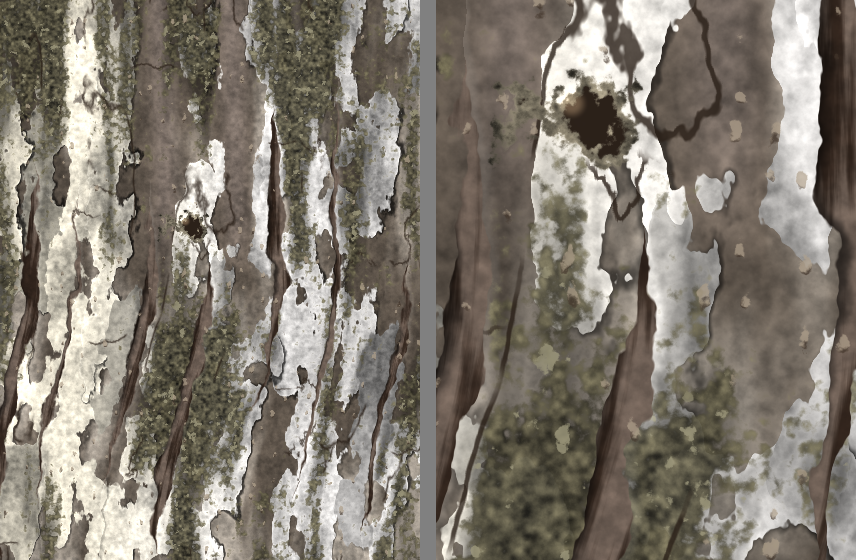
Left: the whole. Right: its middle third, enlarged.
Reproduce this texture procedurally as a Shadertoy shader.

```glsl
// Weathered tree bark: long ragged pale plates are layered over smooth taupe
// inner bark, then covered with soft olive lichen strips, tapered brown
// fissures, a few cracks and scabs, and one knot. Strands share a gentle bend.

float hash(vec2 p) {
    vec3 q = fract(p.xyx * vec3(.1031, .1030, .0973));
    q += dot(q, q.yzx + 33.33);
    return fract((q.x + q.y) * q.z);
}

float noise(vec2 p) {
    vec2 cell = floor(p), f = fract(p);
    f = f * f * (3. - 2. * f);
    return mix(mix(hash(cell), hash(cell + vec2(1, 0)), f.x),
               mix(hash(cell + vec2(0, 1)), hash(cell + vec2(1, 1)), f.x), f.y);
}

float fbm(vec2 p) {
    float sum = 0., amp = .5;
    for (int i = 0; i < 5; i++) {
        sum += amp * noise(p);
        p = mat2(1.6, 1.2, -1.2, 1.6) * p + 7.3;
        amp *= .5;
    }
    return sum;
}

// Long plate, narrower towards its ragged foot; positive inside
float plate(vec2 offset, vec2 size, float ragged) {
    size.x *= .85 + .25 * clamp(offset.y / size.y, -1., 1.);
    vec2 e = offset / size;
    e *= e;
    return (1. - e.x - e.y * e.y * e.y) * size.x * .5 + .085 * ragged;
}

// Thin line of even width along the middle level of a noise value
float hairline(float value, float width, float px) {
    float slope = max(fwidth(value) / px, 6.);
    return smoothstep(width + px, width - px, abs(value - .5) / slope);
}

void mainImage(out vec4 fragColor, in vec2 fragCoord) {
    vec2 uv = fragCoord / iResolution.y;
    float px = 1. / iResolution.y;

    // Strand coordinates: upright above, leaning left below
    float bend = .1 * smoothstep(.5, 0., uv.y) + .045 * (noise(uv * vec2(4, 3)) - .5);
    vec2 p = vec2(uv.x + bend, uv.y);
    float ragged = fbm(uv * vec2(28, 18)) - .48;
    float broad = fbm(p * vec2(12, 3) + 20.) - .48;
    float fine = fbm(uv * 130.) - .48;
    float grain = noise(uv * 230. + 9.) - .5;

    // Inner bark, with two bare furrows in the upper half
    float gap = (abs(p.x - .36) - .06) / .024;
    float furrow = exp(-gap * gap) * smoothstep(.48, .62, uv.y);
    vec3 color = mix(vec3(.38, .34, .30), vec3(.72, .68, .63), smoothstep(-.11, .14, broad));
    color = mix(color, vec3(.51, .46, .43), .75 * furrow);
    color *= 1. + .5 * fine + .6 * ragged;

    // Pale plates, back to front, some lying flat and some lifted with a shadow
    vec3 pale = mix(vec3(.97, .94, .86), vec3(.92, .91, .90), smoothstep(.1, .5, uv.x));
    float stain = smoothstep(.46, .68, fbm(p * vec2(16, 6) + 50.));
    for (int i = 0; i < 46; i++) {
        float k = float(i);
        vec2 center = vec2(.92 * fract(.7549 * k + .1) - .03, 1.15 * fract(.5698 * k + .3) - .07);
        vec2 size = vec2(.024 + .032 * hash(vec2(k, 3)), .1 + .14 * hash(vec2(k, 8)));
        float lift = hash(vec2(k, 27));
        float d = plate(p - center, size, ragged) - .04 * furrow;
        float shade = plate(p - center - vec2(.006, -.004), size, ragged) - .04 * furrow;
        color *= 1. - mix(.15, .75, lift) * smoothstep(-.004, .004, shade);
        float tone = mix(.66, 1., smoothstep(.05, .4, hash(vec2(k, 15))));
        vec3 skin = pale * tone * (1. + .5 * fine + .45 * broad + .3 * ragged - .28 * stain);
        skin += .1 * lift * smoothstep(.006, .001, d);
        color = mix(color, skin, smoothstep(-px, px, d));
    }

    // Lichen in vertical strips, sparse at the lower right
    float growth = fbm(p * vec2(19, 3.2) + 4.) + .35 * ragged - .06 * furrow;
    growth -= .07 * smoothstep(.42, .55, uv.x) * smoothstep(.8, .6, uv.y);
    vec3 lichen = vec3(.29, .275, .21) * (1. + .8 * grain + 1.6 * fine);
    color *= 1. - .25 * smoothstep(.46, .6, growth);
    color = mix(color, lichen, .9 * smoothstep(.49, .63, growth + .45 * fine + .04 * grain));
    float crumbs = smoothstep(.17, .25, fbm(uv * 95. + 70.) - .48);
    color = mix(color, vec3(.62, .60, .49), .8 * crumbs * smoothstep(.5, .6, growth));

    // A few thin cracks along and across the strands
    float upright = noise(p * vec2(18, 3) + 31.) + .15 * ragged;
    float across = noise(uv * vec2(6, 14) + 63.) + .6 * ragged;
    float crack = hairline(upright, .0012, px) * smoothstep(.53, .6, fbm(uv * 8. + 2.));
    crack = max(crack, hairline(across, .001, px) * smoothstep(.6, .66, fbm(uv * 11. + 40.)));
    color = mix(color, vec3(.16, .12, .09), .8 * crack);

    // Tapered fissures with fibrous floors, shaded on one side, widest mid-trunk
    float fibre = fbm(p * vec2(110, 10));
    for (int i = 0; i < 8; i++) {
        float k = float(i);
        float width = mix(.004, .017, hash(vec2(k, 21))) + .009 * step(abs(k - 3.5), .6);
        float along = (p.y - .4 - .3 * (hash(vec2(k, 34)) - .5)) / mix(.24, .36, hash(vec2(k, 47)));
        float side = p.x - .03 - .113 * k - .05 * hash(vec2(k, 52)) + .035 * ragged;
        float swell = .7 + .6 * noise(vec2(k * 9., p.y * 14.));
        float d = width * swell * (1. - along * along) - abs(side);
        vec3 wood = mix(vec3(.19, .14, .11), vec3(.44, .38, .34), smoothstep(.26, .56, fibre));
        wood *= mix(.45, 1., smoothstep(-width, -.2 * width, side)) * (1. + .5 * fine);
        color += .08 * smoothstep(-.008, -.001, d) * step(0., side);
        color = mix(color, wood, smoothstep(-px, px, d));
    }

    // Sparse scabs, lit above and dark beneath
    vec2 grid = uv * vec2(50, 40), cell = floor(grid);
    vec2 spot = fract(grid) - .35 - .3 * vec2(hash(cell), hash(cell + 70.));
    float radius = mix(.05, .19, hash(cell + 130.));
    float scab = smoothstep(.06, -.06, length(spot * vec2(1.5, 1.)) - radius - .9 * fine);
    scab *= step(.84, hash(cell + 190.)) * smoothstep(.5, .4, max(abs(spot.x), abs(spot.y)));
    vec3 crust = mix(vec3(.25, .20, .16), vec3(.68, .62, .54), smoothstep(-.1, .1, spot.y + fine));
    color = mix(color, crust, .7 * scab);

    // Knot with a rough collar and a small gleam
    vec2 knot = uv - vec2(.335, .6);
    float ring = length(knot * vec2(.8, 1.)) + .06 * ragged + .03 * fine;
    color = mix(color, vec3(.50, .47, .40) * (1. + 2. * fine), smoothstep(.029, .024, ring));
    color = mix(color, vec3(.17, .13, .10), smoothstep(.02, .015, ring));
    color += vec3(.26, .22, .17) * smoothstep(.01, .003, length(knot - vec2(-.004, .005)));

    fragColor = vec4(clamp(color, 0., 1.), 1.);
}
```
